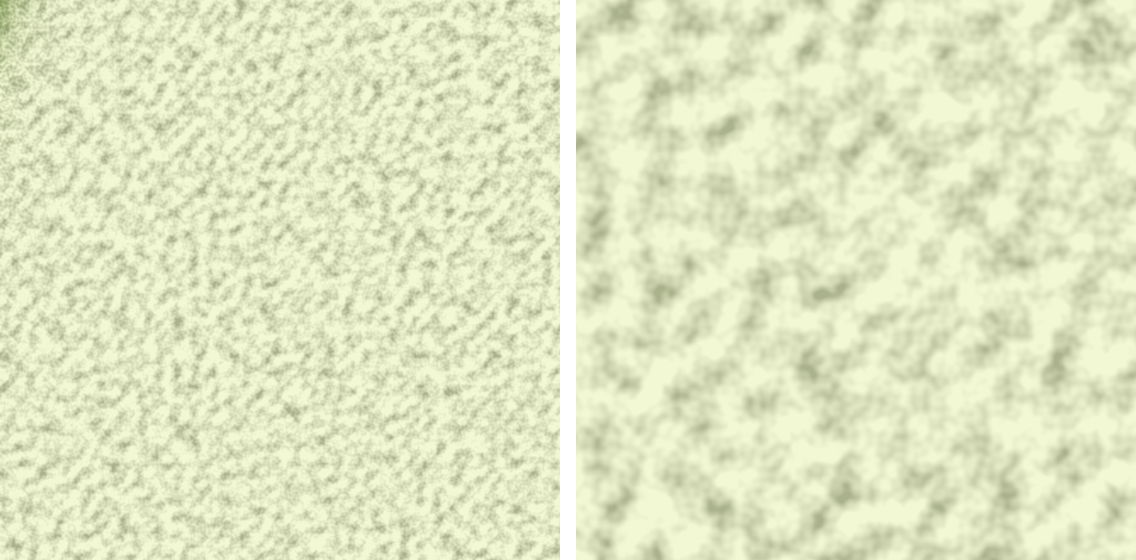
Left, the full canvas; right, a detail of the centre.
This texture is drawn by a WebGL 1 fragment shader. Its source:

```glsl
precision highp float;

uniform vec2 u_resolution;

#define PAPER vec3(0.918, 0.938, 0.798)
#define SHADOW vec3(0.690, 0.720, 0.570)
#define STAIN vec3(0.520, 0.610, 0.350)
#define STROKE_FREQ vec2(31.0, 57.0)
#define PIT_FREQ 62.0
#define GRAIN_FREQ 165.0
#define STROKE_WEIGHT 0.74
#define PIT_WEIGHT 0.56
#define GRAIN_WEIGHT 0.36
#define NOISE_DEVIATION 0.216

float hash(vec2 p) {
  return fract(sin(dot(p, vec2(127.1, 311.7))) * 43758.5453);
}

vec2 gradientAt(vec2 cell) {
  float angle = 6.28318 * hash(cell);
  return vec2(cos(angle), sin(angle));
}

// Gradient noise scaled to unit deviation
float noise(vec2 p) {
  vec2 cell = floor(p);
  vec2 f = p - cell;
  vec2 fade = f * f * f * (f * (f * 6.0 - 15.0) + 10.0);
  vec2 e = vec2(1.0, 0.0);
  float a = dot(gradientAt(cell), f);
  float b = dot(gradientAt(cell + e.xy), f - e.xy);
  float c = dot(gradientAt(cell + e.yx), f - e.yx);
  float d = dot(gradientAt(cell + e.xx), f - e.xx);
  return mix(mix(a, b, fade.x), mix(c, d, fade.x), fade.y) / NOISE_DEVIATION;
}

void main() {
  vec2 uv = gl_FragCoord.xy / min(u_resolution.x, u_resolution.y);
  vec2 frame = gl_FragCoord.xy / u_resolution;

  // Rising diagonal strokes, round pits and fine grain
  vec2 diagonal = vec2(uv.x + uv.y, uv.y - uv.x) * 0.70711;
  float strokes = noise(diagonal * STROKE_FREQ + 17.3);
  float pits = noise(uv * PIT_FREQ + 71.9);
  float grain = noise(uv * GRAIN_FREQ + 131.4);
  float relief = strokes * STROKE_WEIGHT + pits * PIT_WEIGHT + grain * GRAIN_WEIGHT;

  // Skewed tone: broad pale paper with sparse deep shadows
  relief = max(relief, -2.4);
  float depth = 0.12 + 0.27 * relief + 0.035 * relief * relief;
  vec3 color = mix(PAPER, SHADOW, clamp(depth, -0.14, 1.1));

  // Speckled green stain in the upper left corner
  vec2 corner = vec2(frame.x, 1.0 - frame.y);
  float core = exp(-dot(corner, vec2(26.0, 12.0)));
  float halo = exp(-dot(corner, vec2(15.0, 4.0)));
  float stain = core * 0.85 + halo * (0.08 + 0.14 * grain);
  color = mix(color, STAIN, clamp(stain, 0.0, 0.95));

  gl_FragColor = vec4(color, 1.0);
}
```
